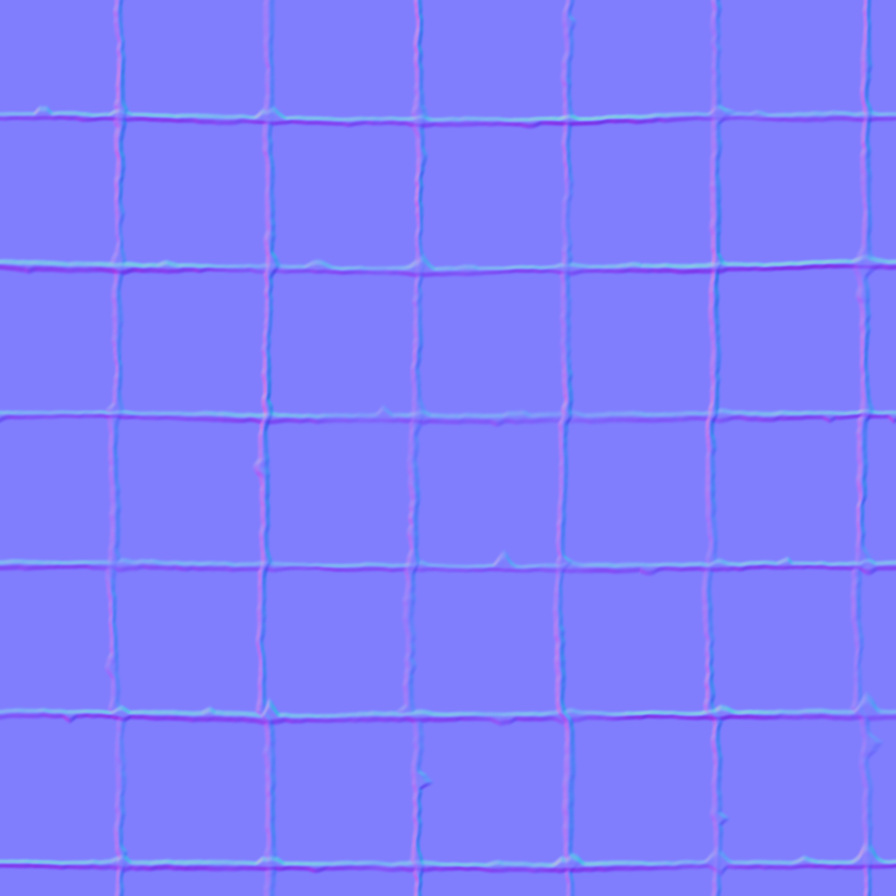
Write a WebGL 1 fragment shader that draws this texture map.

```glsl
precision highp float;
// Tangent-space normal map of a six by six tile grid with thin, worn, chipped joints.

uniform vec2 u_resolution;

const float TILES = 6.0;
const float TAU = 6.2831853;
const vec2 GRID_ORIGIN = vec2(0.79, 0.22);   // first crossing, in tiles
const float JOINT_HALF_WIDTH = 0.032;        // in tiles
const float ROW_JOINT_DEPTH = 0.0152;
const float COLUMN_JOINT_DEPTH = 0.0130;

float hash(vec2 p) {
  return fract(sin(dot(p, vec2(127.1, 311.7))) * 43758.55);
}

// Smooth 1D noise in -1..1 that wraps every `period` steps.
float noise(float x, float period, float seed) {
  float i = floor(x);
  float f = fract(x);
  float a = hash(vec2(mod(i, period), seed));
  float b = hash(vec2(mod(i + 1.0, period), seed));
  return mix(a, b, f * f * (3.0 - 2.0 * f)) * 2.0 - 1.0;
}

// Noise along a joint, with `detail` steps per tile.
float along(float t, float detail, float seed) {
  return noise(t * detail, TILES * detail, seed);
}

// Height of a rounded chip centred at u = 0.
float chip(float u, float reach, float size) {
  return size * smoothstep(0.0, 1.0, 1.0 - abs(u) / reach);
}

// Rare, random chips: one near each crossing and one along each tile edge.
float chips(float t, float seed) {
  float corner = floor(t + 0.5);
  float edge = floor(t);
  vec2 cornerId = vec2(mod(corner, TILES), seed + 3.1);
  vec2 edgeId = vec2(mod(edge, TILES), seed + 5.7);
  float cornerSize = 0.015 + 0.1 * pow(hash(cornerId), 4.0);
  float edgeSize = 0.09 * pow(hash(edgeId), 5.0);
  float edgeCentre = 0.15 + 0.7 * hash(edgeId + 9.3);
  float reach = 0.06 + 0.08 * hash(cornerId + 4.9);
  float ragged = 1.0 + 0.45 * along(t, 22.0, seed + 29.0);
  return ragged * (chip(t - corner - 0.02, reach, cornerSize)
                 + chip(t - edge - edgeCentre, reach * 0.8, edgeSize));
}

// Depth of a joint at signed distance d from its line, at position t along it.
float joint(float d, float t, float seed, float depth, float roughness) {
  d += 0.010 * along(t, 1.0, seed + 11.0);
  d += roughness * (0.010 * along(t, 6.0, seed + 13.0)
                  + 0.005 * along(t, 18.0, seed + 17.0));
  float side = d > 0.0 ? 1.0 : 0.0;
  float broken = chips(t, seed + 40.0 * side) * mix(0.4, 1.0, side);
  float ragged = 1.0 + 0.25 * along(t, 3.0, seed + 37.0)
               + 0.15 * roughness * along(t, 24.0, seed + 19.0 + side);
  float width = JOINT_HALF_WIDTH * ragged * mix(1.15, 1.0, side) + 0.45 * broken;
  float outward = max(abs(d) - 0.55 * broken, 0.0);
  // Grout fills some stretches and leaves others deep.
  float strength = 0.86 + 0.34 * along(t, 1.0, seed + 23.0)
                 + 0.22 * along(t, 4.0, seed + 31.0)
                 + 0.08 * roughness * along(t, 24.0, seed + 41.0);
  return depth * max(strength, 0.3) * (1.0 - smoothstep(0.0, width, outward));
}

// Sideways shift of the column joints within one row of tiles.
float rowShift(float row) {
  float k = mod(row + 5.0, TILES);
  return min(2.7 * k - 5.0, 2.0) / 128.0;
}

float surfaceHeight(vec2 p) {
  // Row joints sag gently toward the middle of the sheet.
  float sag = 0.012 * (1.0 - cos(TAU * (p.x + GRID_ORIGIN.x) / TILES));
  float y = p.y + sag;
  float rowLine = floor(y + 0.5);
  float above = smoothstep(-0.04, 0.04, y - rowLine);
  float x = p.x - mix(rowShift(rowLine - 1.0), rowShift(rowLine), above);
  float columnLine = floor(x + 0.5);
  float rowSeed = mod(rowLine, TILES) * 1.73 + 2.0;
  float columnSeed = mod(columnLine, TILES) * 2.39 + 70.0;
  float rowDepth = joint(y - rowLine, p.x, rowSeed, ROW_JOINT_DEPTH, 0.6);
  float columnDepth = joint(x - columnLine, y, columnSeed, COLUMN_JOINT_DEPTH, 1.0);
  return -length(vec2(rowDepth, columnDepth));
}

// Central differences of the height over a span of 2 * e.
vec2 slope(vec2 p, float e) {
  vec2 s = vec2(e, 0.0);
  return vec2(surfaceHeight(p + s.xy) - surfaceHeight(p - s.xy),
              surfaceHeight(p + s.yx) - surfaceHeight(p - s.yx)) / (2.0 * e);
}

void main() {
  vec2 p = gl_FragCoord.xy / u_resolution * TILES - GRID_ORIGIN;
  float pixel = TILES / min(u_resolution.x, u_resolution.y);

  // Average four samples to smooth the edges.
  float spread = max(0.015, pixel);
  vec2 gradient = vec2(0.0);
  for (int i = 0; i < 4; i++) {
    float n = float(i);
    vec2 offset = vec2(mod(n, 2.0), floor(n / 2.0)) - 0.5;
    gradient += 0.25 * slope(p + 0.7 * spread * offset, 0.6 * spread);
  }

  // Green points down the sheet.
  vec3 normal = normalize(vec3(-gradient.x, gradient.y, 1.0));
  gl_FragColor = vec4(normal * 0.5 + vec3(0.5, 0.495, 0.492), 1.0);
}
```
